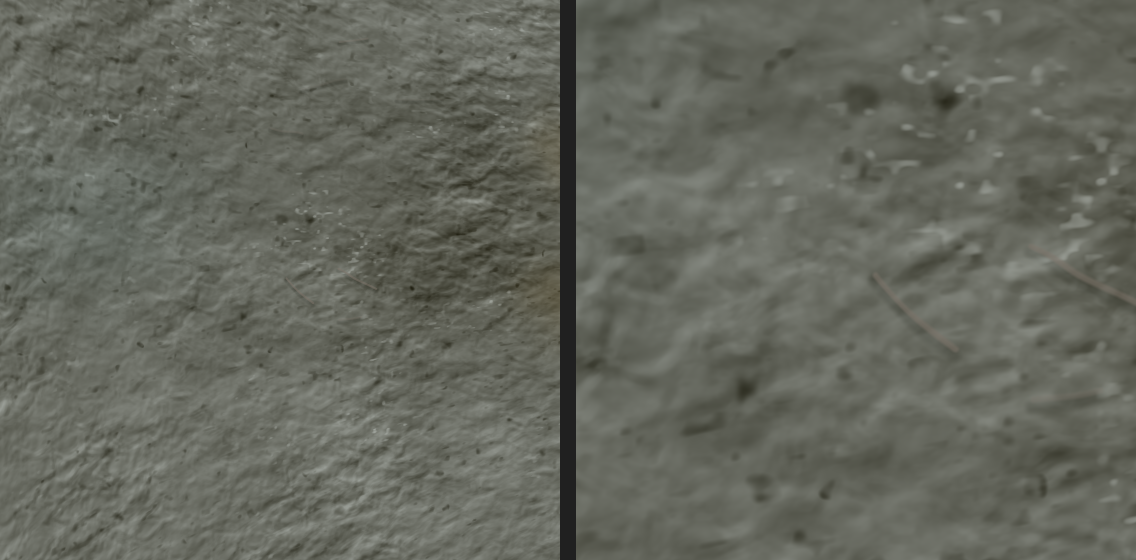
Left, the full canvas; right, a detail of the centre.
A Shadertoy shader for this texture:

```glsl
#define BASE_COLOR vec3(0.407, 0.416, 0.379)
#define TONE_TINT vec3(1.0, 1.04, 1.09)
#define EARTH_TINT vec3(0.025, 0.004, -0.028)
#define STRAW_COLOR vec3(0.50, 0.46, 0.42)
#define GRAIN_SCALE 21.0
#define GRAIN_STRETCH 1.45
#define RELIEF 0.27
#define LIGHT_STEP vec2(-0.004, 0.007)
#define MOTTLE 0.13
#define PIT_CELLS 17.0
#define FIBRES 8

const mat2 TURN = mat2(0.8, 0.6, -0.6, 0.8);

float hash(vec2 p) {
    vec3 q = fract(p.xyx * 0.1031);
    q += dot(q, q.yzx + 33.33);
    return fract((q.x + q.y) * q.z);
}

vec2 hash2(vec2 p) {
    return vec2(hash(p + 17.3), hash(p + 71.9));
}

float noise(vec2 p) {
    vec2 i = floor(p), f = fract(p);
    f = f * f * (3.0 - 2.0 * f);
    return mix(mix(hash(i), hash(i + vec2(1, 0)), f.x),
               mix(hash(i + vec2(0, 1)), hash(i + vec2(1, 1)), f.x), f.y);
}

float fbm(vec2 p) {
    float sum = 0.0, amp = 0.5;
    for (int i = 0; i < 4; i++) {
        sum += amp * noise(p);
        p = 2.0 * TURN * p + 7.7;
        amp *= 0.5;
    }
    return sum;
}

// Bends the grain: falling to the right above, rising to the right below
vec2 grainSpace(vec2 p) {
    float slope = mix(0.42, -0.18, p.y);
    return vec2(p.x, (p.y - (p.x - 0.5) * slope) * GRAIN_STRETCH);
}

// Short chunky grains: noise octaves with steepened flanks
float height(vec2 p) {
    vec2 q = grainSpace(p) * GRAIN_SCALE;
    q += 0.3 * vec2(noise(q * 1.7 + 3.1), noise(q * 1.7 + 41.7));
    float sum = 0.0, amp = 0.42;
    for (int i = 0; i < 4; i++) {
        sum += amp * smoothstep(0.15, 0.85, noise(q));
        q = 1.93 * TURN * q + 13.7;
        amp *= 0.64;
    }
    return sum;
}

float blob(vec2 p, vec2 center, vec2 radius) {
    vec2 d = (p - center) / radius;
    return exp(-dot(d, d));
}

float segmentDistance(vec2 p, vec2 halfSpan) {
    float t = clamp(dot(p, halfSpan) / dot(halfSpan, halfSpan), -1.0, 1.0);
    return length(p - halfSpan * t);
}

// Small soft holes, one at most per cell
float pits(vec2 p) {
    vec2 g = p * PIT_CELLS + 0.16 * vec2(noise(p * 110.0), noise(p * 110.0 + 31.0));
    vec2 cell = floor(g);
    vec2 center = 0.3 + 0.4 * hash2(cell);
    float radius = mix(0.08, 0.22, pow(hash(cell + 5.0), 3.0));
    float strength = smoothstep(0.55, 1.0, hash(cell + 9.0));
    return strength * (1.0 - smoothstep(0.1, 1.3, length(fract(g) - center) / radius));
}

void mainImage(out vec4 fragColor, in vec2 fragCoord) {
    vec2 p = fragCoord / iResolution.y;
    vec2 q = grainSpace(p);

    // Broad damp and dry areas
    vec2 w = p + 0.16 * (vec2(fbm(p * 7.0), fbm(p * 7.0 + 19.0)) - 0.47);
    float damp = blob(w, vec2(0.86, 0.54), vec2(0.24, 0.17));
    float band = blob(w, vec2(0.58, 0.77), vec2(0.30, 0.13));
    float stain = blob(w, vec2(0.38, 0.44), vec2(0.09, 0.03));
    float dry = blob(w, vec2(0.72, 0.20), vec2(0.42, 0.20));
    float corner = blob(w, vec2(0.92, 0.96), vec2(0.25, 0.12));
    float tone = 0.036 * dry + 0.04 * corner - 0.08 * damp - 0.05 * band - 0.05 * stain;
    tone += MOTTLE * (fbm(TURN * q * 9.0 + 4.0) - 0.47);
    tone += 0.8 * MOTTLE * (fbm(TURN * q * 38.0 + 8.0) - 0.47);

    // Side lit relief, worn smoother in places
    float rough = mix(0.65, 1.2, smoothstep(0.3, 0.62, fbm(p * 6.0 + 23.0)));
    rough *= 1.0 - 0.35 * blob(p, vec2(0.42, 0.60), vec2(0.25, 0.16));
    tone += RELIEF * rough * (height(p) - height(p + LIGHT_STEP));

    // Sparse pale chips in clusters, dark crevices and pits
    float cluster = smoothstep(0.5, 0.7, fbm(p * 9.0 + 51.0));
    float chip = noise(TURN * q * 75.0 + 2.0) * noise(q * 130.0 + 61.0);
    float crevice = noise(TURN * q * 48.0 + 37.0) * noise(q * 105.0 + 83.0);
    tone += 0.16 * cluster * smoothstep(0.4, 0.85, chip);
    tone -= 0.10 * smoothstep(0.48, 0.9, crevice);
    tone -= 0.15 * pits(p);

    vec3 color = BASE_COLOR + (tone + 0.003) * TONE_TINT;

    // Earth at the right edge, cool bloom at the left
    float earth = blob(w, vec2(1.02, 0.72), vec2(0.07, 0.05))
                + blob(w, vec2(1.02, 0.45), vec2(0.07, 0.09));
    color += EARTH_TINT * (earth + 0.15 * damp);
    color += vec3(-0.008, 0.007, 0.012) * blob(w, vec2(0.15, 0.62), vec2(0.22, 0.15));

    // Scattered straw with a shadow below
    for (int i = 0; i < FIBRES; i++) {
        vec2 seed = vec2(float(i) * 3.7, 12.0);
        vec2 center = vec2(0.25, 0.35) + vec2(0.72, 0.6) * hash2(seed);
        float angle = mix(-1.2, 0.5, hash(seed + 2.0));
        float size = mix(0.012, 0.042, hash(seed + 4.0));
        vec2 span = size * vec2(cos(angle), sin(angle));
        vec2 d = p - center + 0.006 * (noise(p * 30.0) - 0.5);
        float shade = 1.0 - smoothstep(0.001, 0.006, segmentDistance(d + vec2(0.001, 0.004), span));
        float straw = 1.0 - smoothstep(0.0006, 0.003, segmentDistance(d, span));
        color -= 0.06 * shade;
        color = mix(color, STRAW_COLOR, 0.6 * straw * hash(seed + 6.0));
    }

    fragColor = vec4(clamp(color, 0.0, 1.0), 1.0);
}
```
